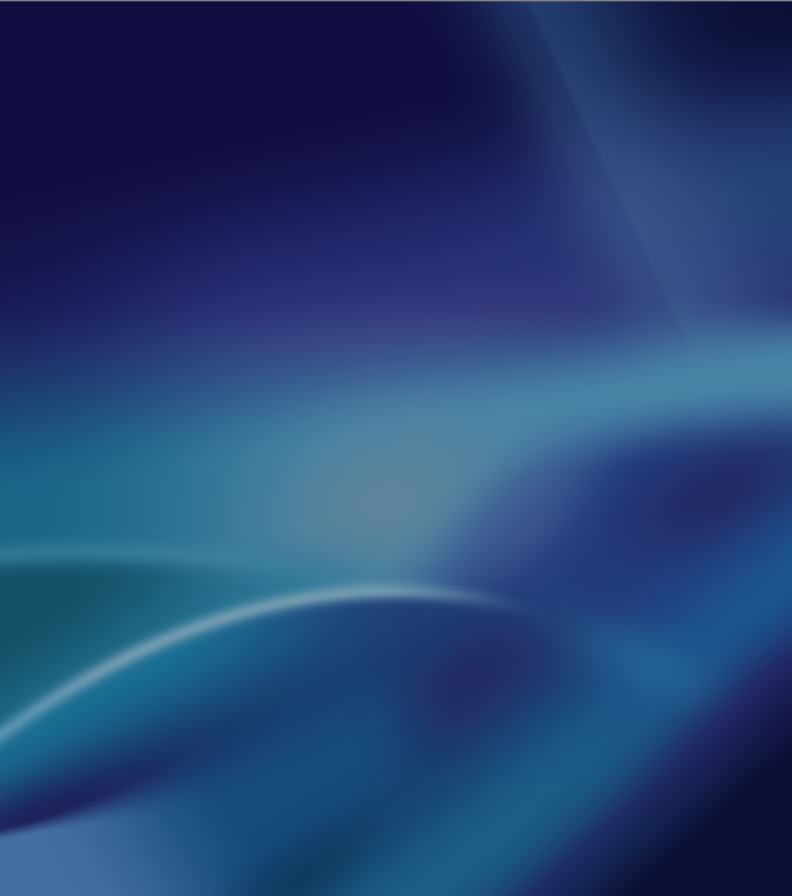
Write a Shadertoy shader that draws this background.

```glsl
// Soft elliptical spot, tilted by an angle in radians.
float glow(vec2 p, vec2 center, vec2 radius, float angle) {
    float c = cos(angle), s = sin(angle);
    vec2 d = p - center;
    vec2 local = vec2(c * d.x + s * d.y, c * d.y - s * d.x) / radius;
    return exp(-dot(local, local));
}

// Bell-shaped profile around zero.
float bell(float d, float width) {
    return exp(-d * d / (width * width));
}

// Coverage of the side where d is negative, with a soft border.
float below(float d, float softness) {
    return 1.0 - smoothstep(-softness, softness, d);
}

// Height of a parabola with a given apex and curvature.
float arch(float x, vec2 apex, float curvature) {
    float d = x - apex.x;
    return apex.y - curvature * d * d;
}

// Night sky, indigo haze and the slanted shaft of light.
vec3 paintSky(vec2 p) {
    vec3 night = mix(vec3(0.068, 0.055, 0.26), vec3(0.048, 0.06, 0.22), smoothstep(0.4, 0.88, p.x));
    vec3 indigo = vec3(0.145, 0.18, 0.455);
    float haze = below(p.y - 0.69 - 0.21 * p.x, 0.11);
    vec3 col = mix(night, indigo, haze * mix(0.55, 1.0, smoothstep(0.0, 0.3, p.x)));
    col = mix(col, vec3(0.23, 0.235, 0.5), 0.8 * glow(p, vec2(0.46, 0.635), vec2(0.28, 0.05), 0.12));
    col = mix(col, vec3(0.14, 0.28, 0.45), 0.75 * glow(p, vec2(0.88, 0.79), vec2(0.22, 0.09), 0.1));

    float side = p.x - 0.586 - 0.467 * (1.0 - p.y);
    float shaft = bell(side, side < 0.0 ? 0.065 : 0.125);
    shaft *= mix(0.6, 0.78, smoothstep(-0.004, 0.006, side));
    vec3 shaftColor = mix(vec3(0.24, 0.345, 0.55), vec3(0.15, 0.29, 0.48), smoothstep(0.75, 0.98, p.y));
    return mix(col, shaftColor, shaft);
}

// Broad cyan veil with its grey heart and the indigo pocket at the right.
vec3 paintVeil(vec3 col, vec2 p) {
    vec3 cyan = mix(vec3(0.10, 0.40, 0.53), vec3(0.28, 0.515, 0.65), smoothstep(0.0, 0.45, p.x));
    float softness = mix(0.12, 0.04, p.x / 0.88);
    col = mix(col, cyan, below(p.y - 0.55 - 0.095 * p.x, softness));
    col = mix(col, vec3(0.365, 0.52, 0.605), glow(p, vec2(0.43, 0.435), vec2(0.13, 0.085), 0.35));

    float pocket = below(p.y - 0.515 - 0.06 * (p.x - 0.65), 0.045);
    pocket *= smoothstep(-0.10, 0.10, p.x - p.y - 0.145);
    col = mix(col, vec3(0.135, 0.24, 0.5), pocket);
    col = mix(col, vec3(0.14, 0.155, 0.385), 0.95 * glow(p, vec2(0.81, 0.445), vec2(0.12, 0.06), 0.3));
    return mix(col, vec3(0.27, 0.34, 0.57), 0.6 * glow(p, vec2(0.58, 0.415), vec2(0.09, 0.05), 0.8));
}

// Dark teal fold at the left, under a thin pale crease.
vec3 paintFold(vec3 col, vec2 p, float arcDistance) {
    float crease = p.y - arch(p.x, vec2(0.1, 0.384), 0.36);
    float leftFade = 1.0 - smoothstep(0.05, 0.38, p.x);
    col = mix(col, vec3(0.08, 0.315, 0.4), leftFade * below(crease + 0.01, 0.025));
    float creaseFade = 1.0 - smoothstep(0.25, 0.45, p.x);
    col = mix(col, vec3(0.27, 0.53, 0.62), 0.55 * creaseFade * bell(crease, 0.012));
    float arcHaze = bell(arcDistance, 0.05) * (1.0 - smoothstep(0.3, 0.5, p.x));
    return mix(col, vec3(0.13, 0.45, 0.58), 0.65 * arcHaze);
}

// Deep folds beneath the main arc.
vec3 paintDepths(vec3 col, vec2 p, float arcDistance) {
    vec3 rim = mix(vec3(0.10, 0.43, 0.57), vec3(0.12, 0.25, 0.48), smoothstep(0.18, 0.46, p.x));
    vec3 deep = mix(rim, vec3(0.09, 0.25, 0.44), smoothstep(0.01, 0.13, -arcDistance));
    float softness = mix(0.006, 0.045, smoothstep(0.38, 0.7, p.x));
    col = mix(col, deep, below(arcDistance, softness));
    col = mix(col, vec3(0.14, 0.165, 0.39), 0.95 * glow(p, vec2(0.51, 0.235), vec2(0.16, 0.065), 0.45));
    col = mix(col, vec3(0.115, 0.125, 0.35), 0.95 * glow(p, vec2(0.06, 0.09), vec2(0.2, 0.045), 0.3));

    // Pale sheet in the lower left corner and its shadow.
    float sheet = below(p.y - 0.069 - 0.2 * p.x - 0.5 * p.x * p.x, mix(0.008, 0.07, smoothstep(0.0, 0.4, p.x)));
    sheet *= 1.0 - smoothstep(0.38, 0.52, p.x);
    vec3 sheetColor = mix(vec3(0.26, 0.43, 0.63), vec3(0.085, 0.30, 0.49), smoothstep(0.08, 0.33, p.x + 0.6 * p.y));
    col = mix(col, sheetColor, sheet);
    return mix(col, vec3(0.055, 0.2, 0.345), 0.9 * glow(p, vec2(0.34, 0.015), vec2(0.13, 0.045), 0.65));
}

// Diagonal blue streak and the dark corner beyond it.
vec3 paintStreak(vec3 col, vec2 p) {
    float across = 0.76 * (p.y - 0.232 - 0.86 * (p.x - 0.742));
    vec3 streakColor = mix(vec3(0.11, 0.375, 0.52), vec3(0.105, 0.335, 0.55), smoothstep(0.05, 0.3, p.y));
    col = mix(col, streakColor, 0.95 * bell(across, 0.07));
    col = mix(col, vec3(0.14, 0.395, 0.585), 0.75 * glow(p, vec2(0.73, 0.255), vec2(0.11, 0.035), -0.45));
    col = mix(col, vec3(0.13, 0.13, 0.37), 0.85 * glow(p, vec2(0.87, 0.21), vec2(0.12, 0.055), 0.6));
    float corner = 0.9 * (p.x - 0.703) - p.y + 0.0625;
    col = mix(col, vec3(0.13, 0.14, 0.38), 0.7 * bell(corner + 0.025, 0.045));
    return mix(col, vec3(0.048, 0.052, 0.2), smoothstep(-0.06, 0.08, corner));
}

void mainImage(out vec4 fragColor, in vec2 fragCoord) {
    vec2 p = fragCoord / iResolution.xy * vec2(0.883, 1.0);
    vec2 apex = vec2(0.44, 0.34);
    float curvature = 0.83;
    float slope = 2.0 * curvature * (apex.x - p.x);
    float arcDistance = (p.y - arch(p.x, apex, curvature)) / sqrt(1.0 + slope * slope);

    vec3 col = paintVeil(paintSky(p), p);
    col = paintFold(col, p, arcDistance);
    col = paintDepths(col, p, arcDistance);
    col = paintStreak(col, p);

    // Bright arc, fading past its apex.
    float arcFade = 1.0 - smoothstep(0.4, 0.62, p.x);
    vec3 arcColor = mix(vec3(0.36, 0.58, 0.70), vec3(0.47, 0.62, 0.70), smoothstep(0.0, 0.15, p.x));
    col = mix(col, arcColor, 0.9 * arcFade * bell(arcDistance, 0.0095));

    // Thin pale rim along the top.
    col = mix(col, vec3(0.5, 0.51, 0.56), smoothstep(0.9975, 0.9995, p.y));
    fragColor = vec4(col, 1.0);
}
```
